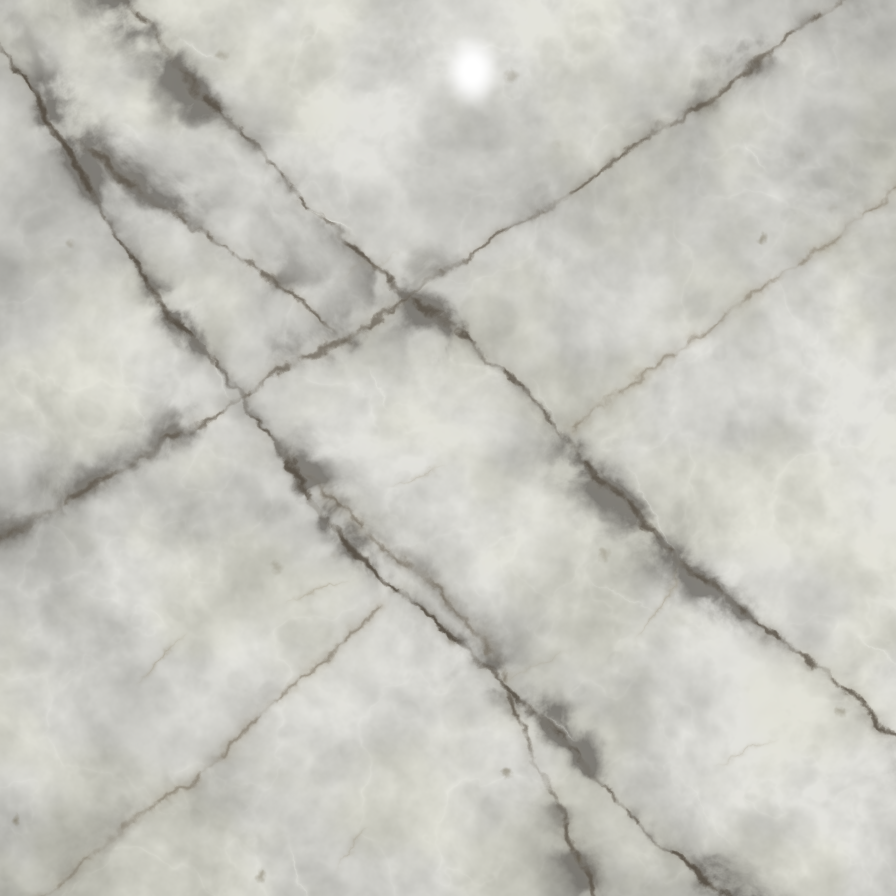
Reproduce this texture procedurally as a WebGL 2 fragment shader.

```glsl
#version 300 es
precision highp float;
// Pale polished marble: cloudy translucent grains crossed by two families of
// broken, crumbling dark veins. Clouds are layered value noise, veins are bowed
// segments seen through a warped domain, hairlines and specks are hashed.

uniform vec2 u_resolution;
out vec4 fragColor;

float hash(vec2 p) {
    return fract(sin(dot(p, vec2(127.1, 311.7))) * 43758.5453);
}

vec2 hash2(vec2 p) {
    return vec2(hash(p), hash(p + 37.3));
}

float noise(vec2 p) {
    vec2 i = floor(p), f = fract(p);
    f = f * f * f * (f * (f * 6.0 - 15.0) + 10.0);
    vec2 e = vec2(1.0, 0.0);
    return mix(mix(hash(i), hash(i + e.xy), f.x),
               mix(hash(i + e.yx), hash(i + e.xx), f.x), f.y);
}

float fbm(vec2 p) {
    float sum = 0.0, amp = 0.5;
    for (int i = 0; i < 5; i++) {
        sum += amp * noise(p);
        p = mat2(1.6, 1.2, -1.2, 1.6) * p + 11.7;
        amp *= 0.5;
    }
    return sum / 0.97;
}

vec2 warp(vec2 p, float scale) {
    return vec2(fbm(p * scale), fbm(p * scale + 53.1)) - 0.5;
}

// Soft round grains of varied size and depth, overlapping
float grains(vec2 p) {
    vec2 cell = floor(p);
    float shade = 0.0;
    for (int k = 0; k < 9; k++) {
        vec2 id = cell + vec2(k % 3, k / 3) - 1.0;
        float radius = mix(0.25, 0.75, hash(id + 5.9));
        float d = length(p - id - hash2(id));
        shade += hash(id + 9.4) * (1.0 - smoothstep(radius * 0.65, radius, d));
    }
    return shade;
}

// Returns dark core, grey smoke and tan stain of one bowed vein
vec3 vein(vec2 p, vec2 a, vec2 b, float bow, float weight, float seed) {
    vec2 ab = b - a, dir = normalize(ab), normal = vec2(-dir.y, dir.x);
    float t = clamp(dot(p - a, ab) / dot(ab, ab), 0.0, 1.0);
    vec2 off = p - a - ab * t - normal * bow * 4.0 * t * (1.0 - t);
    float d = length(off);
    float side = 0.5 + 0.5 * dot(off, normal) / max(d, 0.0001);
    float patches = smoothstep(0.25, 0.7, noise(p * 11.0 + seed));
    float breaks = smoothstep(0.34, 0.64, fbm(p * 42.0 + seed));
    float width = 0.0005 + 0.0028 * weight * patches;
    float core = 1.0 - smoothstep(width * 0.3, width + 0.0034, d);
    core *= mix(0.2, 1.0, breaks) * (0.1 + 0.9 * weight);
    float lean = abs(side - step(0.5, hash(vec2(seed, 2.0))));
    float reach = mix(0.006, 0.029, patches) * mix(0.4, 1.0, lean);
    float smoke = exp(-pow(d / reach, 1.6)) * mix(0.3, 1.0, patches);
    smoke = weight * (smoke + 0.2 * exp(-d / 0.035));
    float stain = exp(-d / 0.0055) * mix(0.7, 0.35, weight);
    return vec3(core, smoke, stain * mix(0.3, 1.0, breaks));
}

vec3 allVeins(vec2 p) {
    // Falling veins and their branches
    vec3 v = vein(p, vec2(-0.02, 1.0), vec2(0.84, -0.02), -0.065, 1.0, 1.0);
    v = max(v, vein(p, vec2(0.10, 1.02), vec2(1.02, 0.16), -0.01, 0.85, 4.0));
    v = max(v, vein(p, vec2(0.09, 0.85), vec2(0.37, 0.64), 0.0, 0.7, 7.0));
    v = max(v, vein(p, vec2(0.34, 0.48), vec2(0.56, 0.24), 0.02, 0.35, 9.0));
    v = max(v, vein(p, vec2(0.56, 0.23), vec2(0.67, -0.02), 0.0, 0.75, 13.0));
    // Rising veins
    v = max(v, vein(p, vec2(-0.02, 0.39), vec2(0.95, 1.01), -0.015, 0.6, 17.0));
    v = max(v, vein(p, vec2(0.64, 0.52), vec2(1.02, 0.81), 0.0, 0.12, 21.0));
    v = max(v, vein(p, vec2(0.02, -0.01), vec2(0.43, 0.33), -0.01, 0.2, 25.0));
    return v;
}

void main() {
    vec2 uv = gl_FragCoord.xy / u_resolution.y;
    vec2 soft = uv + 0.05 * warp(uv, 7.0);
    vec2 bent = uv + 0.045 * warp(uv, 5.0) + 0.012 * warp(uv, 30.0);
    vec2 jagged = bent + 0.011 * warp(uv + 3.0, 75.0);

    // Cloudy base
    float tone = 0.822 + 0.25 * (fbm(soft * 4.5) - 0.5) + 0.18 * (fbm(soft * 14.0 + 8.0) - 0.5);
    tone -= 0.028 * grains(soft * 13.0) + 0.018 * grains(soft * 27.0 + 4.0);
    tone += 0.06 * (fbm(uv * 60.0) - 0.5);
    float web = 1.0 - abs(2.0 * fbm(soft * 11.0 + 31.0) - 1.0);
    tone += 0.03 * pow(web, 12.0);
    tone = min(tone, 0.89);
    float warmth = smoothstep(0.35, 0.7, fbm(uv * 9.0 + 71.0));
    vec3 color = vec3(tone, tone - 0.001, tone - mix(0.022, 0.042, warmth));

    // Veins: smoke below, stain and core above
    vec3 v = allVeins(jagged);
    float mottle = mix(0.2, 1.45, smoothstep(0.25, 0.75, fbm(soft * 32.0)));
    color = mix(color, vec3(0.44, 0.43, 0.41), clamp(v.y * mottle, 0.0, 0.85));
    color = mix(color, vec3(0.57, 0.52, 0.43), v.z * 0.7);
    color = mix(color, vec3(0.30, 0.27, 0.23), v.x * 0.75);

    // Short tapered hairlines, pale or tan, and a few faint specks
    for (int i = 0; i < 22; i++) {
        vec2 id = vec2(i, 3.7), center = hash2(id);
        bool tan_ = i % 3 == 0;
        float angle = (tan_ ? 0.7 : -0.85) + 0.8 * (hash(id + 2.0) - 0.5);
        float reach = mix(0.03, 0.075, hash(id + 6.0));
        vec2 dir = vec2(cos(angle), sin(angle)), off = jagged - center;
        float across = abs(dot(off, vec2(-dir.y, dir.x)));
        float taper = 1.0 - smoothstep(0.2, 1.0, abs(dot(off, dir)) / reach);
        float line = exp(-across / 0.0022) * taper * mix(0.15, 0.6, hash(id + 8.0));
        color = mix(color, tan_ ? vec3(0.58, 0.54, 0.45) : vec3(0.92, 0.92, 0.89), line);
        float speck = 1.0 - smoothstep(0.0, 0.008, length(jagged - hash2(id + 15.0)));
        color = mix(color, vec3(0.48, 0.45, 0.37), speck * 0.6 * pow(hash(id + 4.0), 2.0));
    }

    // Soft lamp reflection on the polish
    float glint = length((uv - vec2(0.527, 0.921)) / vec2(0.026, 0.034));
    color = mix(color, vec3(1.0), 1.0 - smoothstep(0.3, 1.4, glint));
    fragColor = vec4(color, 1.0);
}
```
